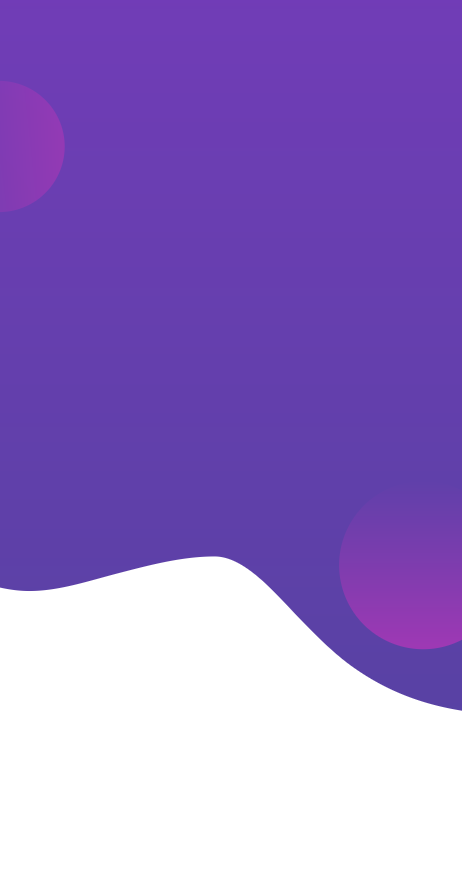
Reproduce this background procedurally as a WebGL 1 fragment shader.

```glsl
precision highp float;
// A violet vertical gradient above a white area with a flowing wavy edge,
// plus two discs that fade from clear to magenta. The wave is a smooth
// Hermite curve through a few knots; the discs are distance functions.
// Lengths are in canvas widths, with the origin at the lower left.

uniform vec2 u_resolution;

const float PAGE_TOP = 1.939;
const float GRADIENT_BOTTOM = 0.401;
const vec3 VIOLET_TOP = vec3(0.442, 0.237, 0.716);
const vec3 VIOLET_BOTTOM = vec3(0.346, 0.257, 0.643);
const vec3 MAGENTA = vec3(0.63, 0.22, 0.71);
const vec3 WHITE = vec3(1.0);

// Discs: center x, center y, radius
const vec3 LEFT_DISC = vec3(-0.002, 1.622, 0.142);
const vec3 RIGHT_DISC = vec3(0.916, 0.716, 0.182);
const float LEFT_STRENGTH = 0.75;
const float RIGHT_STRENGTH = 0.97;

// Wave knots: x, height, slope
const vec3 WAVE_START = vec3(0.0, 0.6675, -0.22);
const vec3 WAVE_TROUGH = vec3(0.0635, 0.660, 0.0);
const vec3 WAVE_RISE = vec3(0.254, 0.698, 0.26);
const vec3 WAVE_CREST = vec3(0.4645, 0.7348, 0.0);
const vec3 WAVE_FALL = vec3(0.609, 0.642, -1.05);
const vec3 WAVE_EASE = vec3(0.761, 0.4975, -0.72);
const vec3 WAVE_END = vec3(1.0, 0.401, -0.16);

// Cubic Hermite height between two knots
float hermite(vec3 a, vec3 b, float x) {
  float span = b.x - a.x;
  float t = (x - a.x) / span;
  float s = 1.0 - t;
  return s * s * ((1.0 + 2.0 * t) * a.y + t * span * a.z)
       + t * t * ((1.0 + 2.0 * s) * b.y - s * span * b.z);
}

float waveHeight(float x) {
  if (x < WAVE_TROUGH.x) return hermite(WAVE_START, WAVE_TROUGH, x);
  if (x < WAVE_RISE.x) return hermite(WAVE_TROUGH, WAVE_RISE, x);
  if (x < WAVE_CREST.x) return hermite(WAVE_RISE, WAVE_CREST, x);
  if (x < WAVE_FALL.x) return hermite(WAVE_CREST, WAVE_FALL, x);
  if (x < WAVE_EASE.x) return hermite(WAVE_FALL, WAVE_EASE, x);
  return hermite(WAVE_EASE, WAVE_END, x);
}

// Coverage of a disc that grows opaque along a unit direction
float fadingDisc(vec2 p, vec3 disc, vec2 direction, float pixel) {
  vec2 offset = p - disc.xy;
  float fade = 0.5 + 0.5 * dot(offset, direction) / disc.z;
  float edge = clamp(0.5 - (length(offset) - disc.z) / pixel, 0.0, 1.0);
  return edge * clamp(fade, 0.0, 1.0);
}

void main() {
  float pixel = PAGE_TOP / u_resolution.y;
  vec2 p = gl_FragCoord.xy / u_resolution * vec2(1.0, PAGE_TOP);

  // Violet backdrop
  float height = clamp((p.y - GRADIENT_BOTTOM) / (PAGE_TOP - GRADIENT_BOTTOM), 0.0, 1.0);
  vec3 color = mix(VIOLET_BOTTOM, VIOLET_TOP, height);

  // Magenta discs
  float left = fadingDisc(p, LEFT_DISC, vec2(1.0, 0.0), pixel);
  float right = fadingDisc(p, RIGHT_DISC, vec2(0.0, -1.0), pixel);
  color = mix(color, MAGENTA, LEFT_STRENGTH * left);
  color = mix(color, MAGENTA, RIGHT_STRENGTH * right);

  // White area below the wave, smoothed by its distance to the edge
  float wave = waveHeight(p.x);
  float slope = (waveHeight(p.x + pixel) - wave) / pixel;
  float below = (wave - p.y) / sqrt(1.0 + slope * slope);
  color = mix(color, WHITE, clamp(0.5 + below / pixel, 0.0, 1.0));

  gl_FragColor = vec4(color, 1.0);
}
```
